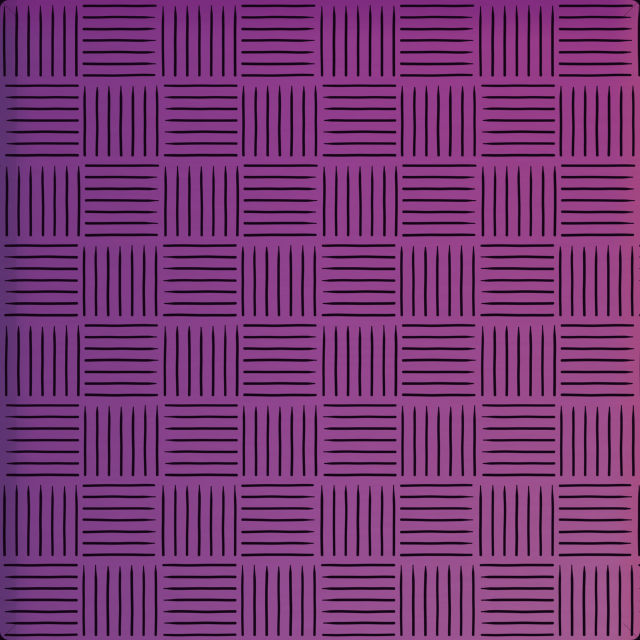
This pattern is drawn by a WebGL 1 fragment shader. Its source:

```glsl
precision highp float;
// Basket weave of ink strokes: an 8 by 8 checker of blocks, each of seven upright or
// seven level strokes with one tapered end, over a violet to rose gradient.
// Each stroke is a capsule distance, bent and jittered by gradient noise and hashes.

uniform vec2 u_resolution;

#define PITCH vec2(0.1240, 0.1249)      // block spacing
#define ORIGIN vec2(0.0031, 0.0008)     // top left of the first block
#define BLOCK_HALF vec2(0.0563, 0.0543) // half extent of the strokes in a block
#define STROKES 7.0
#define STROKE_RADIUS 0.0019
#define STROKE_SOFTNESS 0.0012
#define TAPER_LENGTH 0.021
#define TAPER_TIP 0.35
#define WOBBLE 0.0008
#define ROW_SHIFT 0.0022
#define GRAIN 0.022
#define INK vec3(0.075, 0.018, 0.085)

float hash(vec2 p) {
  vec3 q = fract(p.xyx * vec3(0.1031, 0.1030, 0.0973));
  q += dot(q, q.yzx + 33.33);
  return fract((q.x + q.y) * q.z);
}

vec2 gradientAt(vec2 cell) {
  float angle = 6.2832 * hash(cell + 17.0);
  return vec2(cos(angle), sin(angle));
}

float gradientNoise(vec2 p) {
  vec2 i = floor(p), f = fract(p);
  vec2 e = vec2(1.0, 0.0);
  vec2 w = f * f * f * (f * (f * 6.0 - 15.0) + 10.0);
  float low = mix(dot(gradientAt(i), f), dot(gradientAt(i + e.xy), f - e.xy), w.x);
  float high = mix(dot(gradientAt(i + e.yx), f - e.yx), dot(gradientAt(i + e.xx), f - e.xx), w.x);
  return mix(low, high, w.y);
}

// Bilinear wash with cooler left, deeper top and warmer right borders; y runs downwards.
vec3 background(vec2 p) {
  vec3 top = mix(vec3(0.46, 0.21, 0.51), vec3(0.60, 0.22, 0.52), p.x);
  vec3 bottom = mix(vec3(0.47, 0.24, 0.52), vec3(0.64, 0.36, 0.56), p.x);
  vec3 color = mix(top, bottom, p.y);
  color += vec3(0.03, 0.01, 0.03) * (1.0 - 2.0 * abs(p.x - 0.5));
  color = mix(color, vec3(0.35, 0.21, 0.45), 0.65 * (1.0 - smoothstep(0.0, 0.06, p.x)));
  color = mix(color, vec3(0.45, 0.14, 0.47), 0.6 * (1.0 - smoothstep(0.0, 0.07, p.y)));
  color = mix(color, vec3(0.66, 0.29, 0.49), 0.55 * smoothstep(0.95, 1.0, p.x));
  float streaks = gradientNoise(p * vec2(9.0, 150.0)) + 0.5 * gradientNoise(p * 45.0);
  return color * (1.0 + GRAIN * streaks);
}

// Signed distance to the nearest stroke of the block containing p.
float strokeDistance(vec2 p) {
  vec2 grid = (p - ORIGIN) / PITCH;
  float row = floor(grid.y);
  grid.x -= (hash(vec2(row, 5.0)) - 0.5) * 2.0 * ROW_SHIFT / PITCH.x;
  vec2 id = floor(grid);
  vec2 local = (fract(grid) - 0.5) * PITCH;
  bool upright = mod(id.x + id.y, 2.0) < 0.5;

  // x runs along the stroke from its tapered end, y across the strokes
  vec2 q = upright ? local.yx : local;
  vec2 extent = upright ? BLOCK_HALF.yx : BLOCK_HALF;
  if (!upright && mod(row, 2.0) < 0.5) q.x = -q.x;

  float last = 0.5 * (STROKES - 1.0);
  float spacing = extent.y / last;
  float k = clamp(floor(q.y / spacing + 0.5), -last, last);
  vec2 seed = vec2(k + 11.0, row * 3.0 + (upright ? 40.0 : 80.0));
  float jitter = hash(seed);

  float along = q.x + extent.x;
  float bend = gradientNoise(vec2(along * 22.0, jitter * 91.0)) * 1.3;
  float across = q.y - k * spacing + WOBBLE * (bend + 0.5 * (jitter - 0.5));

  // outer level strokes stay blunt, all others thin towards the start
  float tip = (!upright && abs(k) > last - 0.5) ? 0.85 : TAPER_TIP;
  float length0 = TAPER_LENGTH * (0.6 + 0.6 * jitter);
  float radius = STROKE_RADIUS * mix(tip, 1.0, smoothstep(0.0, length0, along));
  radius *= 0.94 + 0.14 * hash(seed + 7.0);
  float start = 0.003 * hash(seed + 3.0);
  float beyond = max(max(start - along, along - 2.0 * extent.x), 0.0);
  return length(vec2(beyond, across)) - radius;
}

void main() {
  vec2 p = gl_FragCoord.xy / u_resolution;
  p.y = 1.0 - p.y;
  float soft = max(STROKE_SOFTNESS, 0.6 / min(u_resolution.x, u_resolution.y));
  vec3 color = background(p);

  // faint bevel: a darker left strip and mitre creases in the corners
  vec2 inset = 0.5 - abs(p - 0.5);
  float crease = 1.0 - smoothstep(0.0, 2.0 * soft, abs(inset.x - inset.y));
  color *= 1.0 - 0.18 * crease * (1.0 - smoothstep(0.024, 0.028, inset.x));
  color *= 1.0 - 0.06 * (1.0 - smoothstep(0.024, 0.028, p.x));

  color = mix(color, INK, 1.0 - smoothstep(-soft, soft, strokeDistance(p)));

  // rounded dark corners
  float corner = length(max(0.014 - inset, 0.0)) - 0.014;
  color = mix(color, INK, smoothstep(-soft, soft, corner) * step(max(inset.x, inset.y), 0.014));
  gl_FragColor = vec4(color, 1.0);
}
```
